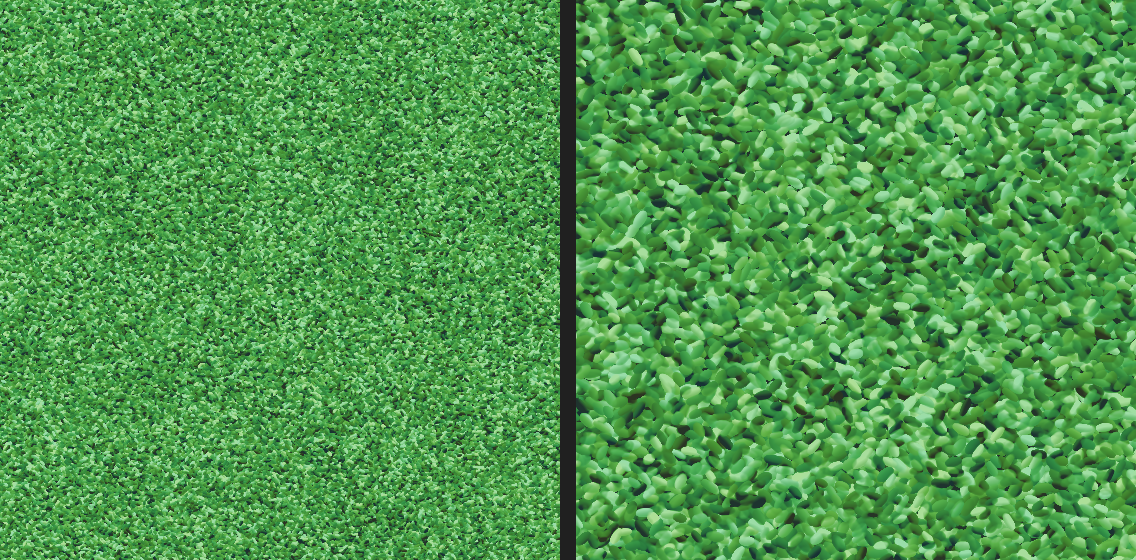
Left, the full canvas; right, a detail of the centre.
Give the GLSL for this texture, as a Shadertoy shader.

```glsl
const float CELLS = 170.0;                 // grid cells across the canvas
const int BLADES_PER_CELL = 3;
const vec2 BLADE_MIN = vec2(0.0030, 0.0014); // half length, half width
const vec2 BLADE_MAX = vec2(0.0052, 0.0024);
const float EDGE = 0.0010;                 // narrowest edge softness
const float HEIGHT_SHARPNESS = 16.0;       // how firmly high blades hide low ones
const float FLATNESS = 0.72;               // below 1 favours horizontal blades
const float GROUND_TONE = 0.02;
const float GROUND_WEIGHT = 0.9;
const float CONTRAST = 1.38;
const float BRIGHTNESS = 0.03;
const float CLUMP_SCALE = 64.0;
const float CLUMP_AMOUNT = 0.22;
const float CLOUD_SCALE = 7.0;
const float CLOUD_AMOUNT = 0.10;
const float PIT_SCALE = 75.0;
const float PIT_DEPTH = 0.55;
const float HUE_SPREAD = 0.10;

// Tone ramp from shaded soil to sunlit tips
const int TONES = 8;
const vec3 RAMP[TONES] = vec3[TONES](
    vec3(0.13, 0.20, 0.17), vec3(0.16, 0.29, 0.18),
    vec3(0.18, 0.40, 0.19), vec3(0.20, 0.49, 0.21),
    vec3(0.24, 0.58, 0.24), vec3(0.34, 0.70, 0.31),
    vec3(0.47, 0.76, 0.46), vec3(0.64, 0.87, 0.63));
const float STOPS[TONES] = float[TONES](
    -0.06, 0.02, 0.09, 0.235, 0.48, 0.765, 0.95, 1.12);

vec3 hash3(vec2 p) {
    vec3 q = fract(p.xyx * vec3(0.1031, 0.1030, 0.0973));
    q += dot(q, q.yxz + 33.33);
    return fract((q.xxy + q.yzz) * q.zyx);
}

float gradientNoise(vec2 p) {
    vec2 cell = floor(p);
    vec2 f = p - cell;
    vec2 fade = f * f * f * (f * (f * 6.0 - 15.0) + 10.0);
    vec4 corner;
    for (int i = 0; i < 4; i++) {
        vec2 offset = vec2(i & 1, i >> 1);
        float angle = 6.2832 * hash3(cell + offset + 701.0).x;
        corner[i] = dot(vec2(cos(angle), sin(angle)), f - offset);
    }
    vec2 rows = mix(corner.xz, corner.yw, fade.x);
    return mix(rows.x, rows.y, fade.y);
}

float ellipseDistance(vec2 p, vec2 radii) {
    float k = length(p / radii);
    float slope = length(p / (radii * radii));
    return k * (k - 1.0) / max(slope, 0.001);
}

vec3 toneColor(float tone) {
    vec3 color = RAMP[0];
    for (int i = 1; i < TONES; i++) {
        float blend = (tone - STOPS[i - 1]) / (STOPS[i] - STOPS[i - 1]);
        color = mix(color, RAMP[i], clamp(blend, 0.0, 1.0));
    }
    return color;
}

// Returns tone and hue shift of the topmost blades at a point
vec2 bladeLayer(vec2 uv, float softness) {
    vec2 home = floor(uv * CELLS);
    vec2 sum = vec2(GROUND_TONE, 0.5) * GROUND_WEIGHT;
    float total = GROUND_WEIGHT;
    for (int y = -1; y <= 1; y++)
    for (int x = -1; x <= 1; x++)
    for (int n = 0; n < BLADES_PER_CELL; n++) {
        vec2 id = home + vec2(x, y) + float(n) * vec2(1311.0, 877.0);
        vec3 place = hash3(id);
        vec3 look = hash3(id + vec2(5003.0, 3109.0));
        vec2 p = uv - (home + vec2(x, y) + place.xy) / CELLS;
        float angle = (place.z - 0.5) * 3.1416 * FLATNESS;
        float c = cos(angle), s = sin(angle);
        p = vec2(c * p.x + s * p.y, c * p.y - s * p.x);
        vec2 radii = mix(BLADE_MIN, BLADE_MAX, fract(look.xy * 7.0 + place.z));
        float cover = smoothstep(softness, -softness, ellipseDistance(p, radii));
        float weight = cover * exp2(HEIGHT_SHARPNESS * look.x);
        float shade = 0.12 * clamp(p.y / radii.y, -1.0, 1.0);
        sum += weight * vec2(mix(0.06, 1.0, look.y) + shade, look.z);
        total += weight;
    }
    return sum / total;
}

void mainImage(out vec4 fragColor, in vec2 fragCoord) {
    vec2 uv = fragCoord / iResolution.y;
    float softness = max(0.6 / iResolution.y, EDGE);
    vec2 blade = bladeLayer(uv, softness);

    // Clumps, broad clouds and scattered dark pits
    float tone = 0.5 + (blade.x - 0.5) * CONTRAST + BRIGHTNESS;
    tone += CLUMP_AMOUNT * gradientNoise(uv * CLUMP_SCALE);
    tone += CLOUD_AMOUNT * gradientNoise(uv * CLOUD_SCALE + 19.0);
    float pit = gradientNoise(uv * vec2(0.8, 1.1) * PIT_SCALE + 53.0);
    tone -= PIT_DEPTH * smoothstep(0.36, 0.60, pit);

    // Blades drift between bluish and yellowish green
    vec3 color = toneColor(tone);
    color += (blade.y - 0.5) * HUE_SPREAD * vec3(0.9, 0.1, -0.8);
    fragColor = vec4(clamp(color, 0.0, 1.0), 1.0);
}
```
